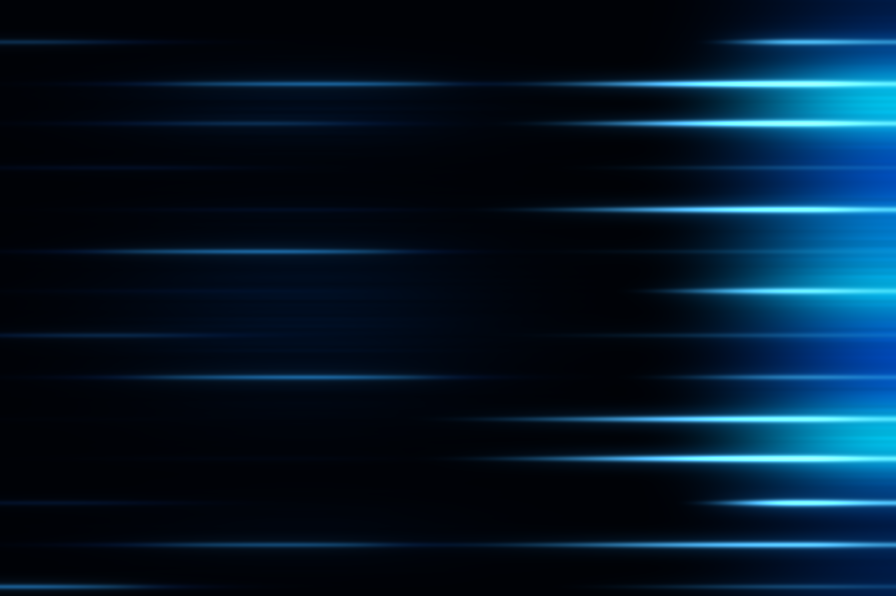
A Shadertoy shader for this background:

```glsl
// Horizontal light streaks on near-black navy, flaring into a cyan glow at right.
// Evenly spaced rows each carry a dim left streak and a bright right beam;
// soft gaussian pools of light and stretched noise fill the space between them.

const int ROWS = 14;
const vec3 NIGHT = vec3(0.0, 0.006, 0.022);
const vec3 NAVY  = vec3(0.0, 0.045, 0.105);
const vec3 ROYAL = vec3(0.0, 0.27, 0.72);
const vec3 CYAN  = vec3(0.0, 0.76, 0.80);
const vec3 STEEL = vec3(0.13, 0.46, 0.72);
const vec3 AZURE = vec3(0.05, 0.46, 0.80);
const vec3 ICE   = vec3(0.70, 0.88, 0.80);

// Per row, top to bottom: beam start and power, streak centre and power.
const float BEAM_START[ROWS] = float[](0.77, 0.50, 0.53, 0.60, 0.50, 0.55, 0.68,
                                       0.52, 0.68, 0.44, 0.45, 0.75, 0.42, 0.60);
const float BEAM_POWER[ROWS] = float[](0.62, 1.00, 0.98, 0.20, 0.88, 0.16, 0.78,
                                       0.22, 0.40, 0.88, 1.00, 0.88, 0.70, 0.26);
const float STREAK_X[ROWS] = float[](0.02, 0.36, 0.29, 0.14, 0.33, 0.30, 0.20,
                                     0.12, 0.34, 0.10, 0.30, 0.06, 0.32, 0.02);
const float STREAK_POWER[ROWS] = float[](0.32, 0.62, 0.30, 0.14, 0.12, 0.66, 0.07,
                                         0.28, 0.66, 0.02, 0.05, 0.18, 0.46, 0.62);

float bell(float d, float width) {
    float t = d / width;
    return exp(-t * t);
}

vec3 screenBlend(vec3 a, vec3 b) {
    return 1.0 - (1.0 - clamp(a, 0.0, 1.0)) * (1.0 - clamp(b, 0.0, 1.0));
}

float hash(vec2 p) {
    return fract(sin(dot(p, vec2(127.1, 311.7))) * 4375.85);
}

float valueNoise(vec2 p) {
    vec2 cell = floor(p), f = fract(p);
    f = f * f * (3.0 - 2.0 * f);
    float low  = mix(hash(cell), hash(cell + vec2(1, 0)), f.x);
    float high = mix(hash(cell + vec2(0, 1)), hash(cell + vec2(1, 1)), f.x);
    return mix(low, high, f.y);
}

// Faint navy haze behind the left streaks.
vec3 leftHaze(vec2 p) {
    float bands = 0.75 * bell(p.y - 0.18, 0.07) + bell(p.y - 0.53, 0.15)
                + 0.35 * bell(p.y - 0.90, 0.06);
    return NAVY * bands * bell(p.x - 0.34, 0.20);
}

// Blue wash at the right edge with brighter cyan pools.
vec3 rightGlow(vec2 p) {
    float envelope = smoothstep(0.0, 0.17, p.y) * (1.0 - smoothstep(0.74, 0.89, p.y));
    float wash = pow(smoothstep(0.68, 1.03, p.x), 1.5) * mix(0.36, 1.0, envelope);
    float pools = bell(p.y - 0.172, 0.062) + 0.38 * bell(p.y - 0.385, 0.06)
                + 0.80 * bell(p.y - 0.485, 0.06) + bell(p.y - 0.735, 0.062);
    float reach = pow(smoothstep(0.69, 1.0, p.x), 1.6);
    return screenBlend(ROYAL * wash, CYAN * pools * reach * 0.85);
}

// Thin core with a soft halo above and below.
vec3 streak(float dy, float power, vec3 tint) {
    float core = bell(dy, 0.0042);
    float halo = 0.20 * bell(dy, 0.014);
    return tint * power * (core + halo);
}

vec3 beam(float dy, float power) {
    float core = bell(dy, 0.0038 + 0.0018 * power);
    float halo = 0.30 * bell(dy, 0.018);
    return AZURE * power * (core + halo) + ICE * pow(power, 1.8) * core * 0.85;
}

void mainImage(out vec4 fragColor, in vec2 fragCoord) {
    vec2 p = fragCoord / iResolution.xy;
    p.y = 1.0 - p.y;

    // Background light, broken into fine horizontal strands.
    float strands = valueNoise(vec2(p.x * 3.0, p.y * 170.0));
    vec3 color = NIGHT + leftHaze(p) * mix(0.8, 1.2, strands);
    color = screenBlend(color, rightGlow(p) * mix(0.95, 1.04, strands));

    // Rows of streaks and beams.
    for (int i = 0; i < ROWS; i++) {
        float row = float(i);
        float lift = (i == 2 || i == 6 || i == 10) ? 0.004 : 0.0;
        float dy = p.y - (0.0706 + 0.0703 * row - lift);

        float side = p.x - STREAK_X[i];
        float spread = side < 0.0 ? 0.19 : 0.15;
        float dim = STREAK_POWER[i] * bell(side, spread);
        vec3 tint = mix(vec3(0.03, 0.20, 0.60), STEEL, smoothstep(0.05, 0.40, dim));
        color = screenBlend(color, streak(dy, dim, tint));

        float rise = smoothstep(BEAM_START[i], 0.89, p.x);
        float edgeFade = 1.0 - 0.28 * smoothstep(0.90, 1.0, p.x);
        color = screenBlend(color, beam(dy, BEAM_POWER[i] * rise * edgeFade));
    }
    fragColor = vec4(color, 1.0);
}
```
